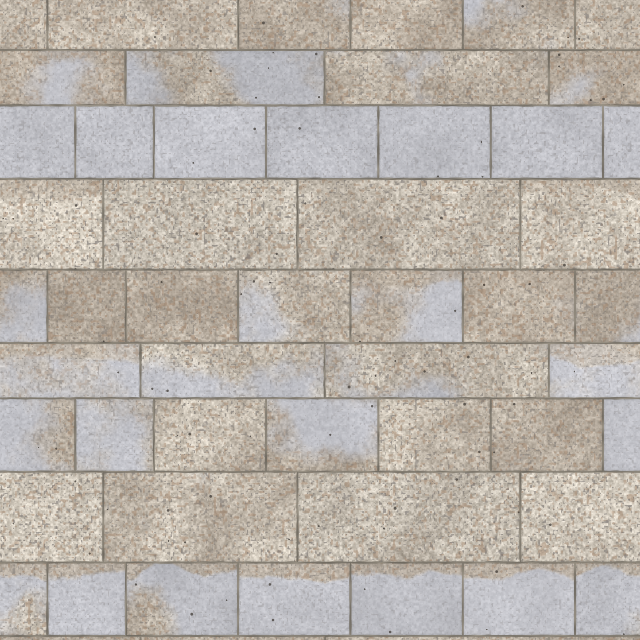
Write a Shadertoy shader that draws this texture.

```glsl
const int ROWS = 10;
const float FIRST_TOP = -0.0365;       // the top course is cut by the canvas
// Four course types, repeated downwards
const vec4 HEIGHT = vec4(0.1146, 0.0866, 0.1146, 0.1419);
const vec4 BLOCK_WIDTH = vec4(0.1755, 0.3503, 0.1755, 0.3483);
const vec4 ANCHOR = vec4(0.1966, 0.5072, 0.2402, 0.4648);
const vec4 BLOCK_COUNT = vec4(5.0, 2.0, 5.0, 2.0);
const float SLIP = 0.0117;             // shift of the odd joint in type 1

// Tone of each course, from the top
const float BLUENESS[ROWS] = float[](0.08, 0.42, 1.2, -0.4, 0.2, 0.42, 0.3, 0.06, 0.95, 0.2);
const float PALENESS[ROWS] = float[](0.3, 0.4, 0.8, 0.85, 0.35, 0.55, 0.5, 0.85, 0.5, 0.4);
const int BANDED_ROW = 8;

const vec3 TAN = vec3(0.70, 0.655, 0.60);
const vec3 SAND = vec3(0.81, 0.78, 0.73);
const vec3 BLUE = vec3(0.755, 0.757, 0.78);
const vec3 RUST = vec3(0.62, 0.50, 0.40);
const vec3 FLECK = vec3(0.47, 0.45, 0.44);
const vec3 PIT = vec3(0.25, 0.23, 0.21);
const vec3 MORTAR = vec3(0.50, 0.475, 0.43);

const float JOINT_HALF = 0.0016;
const float GRAIN_SCALE = 250.0;
const float STAIN_SCALE = 7.0;
const float PIT_SCALE = 42.0;

float hash(vec2 p) {
    vec3 q = fract(p.xyx * 0.1031);
    q += dot(q, q.yzx + 33.33);
    return fract((q.x + q.y) * q.z);
}

float noise(vec2 p) {
    vec2 i = floor(p), f = fract(p);
    f = f * f * (3.0 - 2.0 * f);
    return mix(mix(hash(i), hash(i + vec2(1, 0)), f.x),
               mix(hash(i + vec2(0, 1)), hash(i + vec2(1, 1)), f.x), f.y);
}

float fbm(vec2 p) {
    float sum = 0.0, amp = 0.5;
    for (int i = 0; i < 5; i++) {
        sum += amp * noise(p);
        p = mat2(1.6, 1.2, -1.2, 1.6) * p + 5.3;
        amp *= 0.5;
    }
    return sum / 0.97;
}

vec3 stone(vec2 p, float fromTop, int row, vec2 id) {
    float h1 = hash(id + 3.0), h2 = hash(id + 41.0), h3 = hash(id + 87.0);

    // Broad stains inside each block
    vec2 q = p * STAIN_SCALE + id * 13.7;
    float cloud = fbm(q) - 0.5, mottle = fbm(q * 2.3 + 31.0) - 0.5;
    float blue = smoothstep(-0.16, 0.16, BLUENESS[row] - 0.5 + 0.6 * (h1 - 0.5) + 1.5 * cloud);
    float pale = clamp(PALENESS[row] + 0.6 * (h2 - 0.5) + 1.3 * mottle, 0.0, 1.0);

    // Weathered band under the upper edge
    float depth = 0.017 + 0.012 * (h3 - 0.5) + 0.045 * mottle;
    float band = 1.0 - smoothstep(depth - 0.004, depth + 0.004, fromTop);
    band *= row == BANDED_ROW ? 0.9 : 0.7 * step(0.8, h3);
    blue *= 1.0 - band;
    pale *= 1.0 - 0.8 * band;

    vec3 col = mix(mix(TAN, SAND, pale), BLUE, blue);
    col *= 1.0 + 0.06 * (h3 - 0.5) + 0.12 * mottle;

    // Granite grain: light and dark crystals, rust and grey flecks
    float coarse = mix(1.0, 0.45, blue) * mix(0.75, 1.1, pale);
    vec2 g = p * GRAIN_SCALE;
    float grain = 0.6 * noise(g) + 0.4 * noise(g * 1.9 + 17.0) - 0.5;
    col += 0.30 * coarse * grain;
    float rust = smoothstep(0.6, 0.9, noise(g * 0.9 + 71.0));
    col = mix(col, RUST, 0.45 * rust * (1.0 - blue));
    float fleck = smoothstep(0.68, 0.95, noise(g * 1.25 + 139.0));
    col = mix(col, FLECK, 0.55 * coarse * fleck);

    // Sparse pits
    vec2 cell = floor(p * PIT_SCALE);
    vec2 centre = 0.3 + 0.4 * vec2(hash(cell + 11.0), hash(cell + 59.0));
    float size = mix(0.04, 0.1, hash(cell + 23.0));
    float pit = 1.0 - smoothstep(size * 0.5, size * 1.4, length(fract(p * PIT_SCALE) - centre));
    return mix(col, PIT, 0.75 * pit * step(0.94, hash(cell + 7.0)));
}

void mainImage(out vec4 fragColor, in vec2 fragCoord) {
    vec2 uv = fragCoord / iResolution.xy;
    float y = 1.0 - uv.y, pixel = 1.0 / iResolution.y;

    // Find the course
    int row = 0;
    float top = FIRST_TOP;
    for (; row < ROWS - 1 && y > top + HEIGHT[row % 4]; row++) top += HEIGHT[row % 4];
    int type = row % 4;

    // Find the block: equal ones, then one odd block that closes the course
    float wide = BLOCK_WIDTH[type], count = BLOCK_COUNT[type], anchor = ANCHOR[type];
    if (row == 0) { anchor += wide; count -= 1.0; }
    float slip = type == 1 ? (row < 4 ? -SLIP : SLIP) : 0.0;
    float x = fract(uv.x - anchor), oddLeft = count * wide + slip;
    float k = x >= oddLeft ? count : min(floor(x / wide), count - 1.0);
    float left = k == count ? oddLeft : k * wide;
    float right = k == count ? 1.0 : (k == count - 1.0 ? oddLeft : left + wide);

    vec2 p = vec2(x, y);
    vec3 col = stone(p, y - top, row, vec2(k, float(row) * 7.0));

    // Mortar joints with slightly worn edges
    float edge = min(min(x - left, right - x), min(y - top, top + HEIGHT[type] - y));
    float halfWidth = JOINT_HALF * (0.75 + 0.5 * noise(p * 90.0));
    col *= 1.0 - 0.07 * (1.0 - smoothstep(0.0, 0.006, edge));
    float joint = 1.0 - smoothstep(halfWidth - 0.5 * pixel, halfWidth + 0.5 * pixel, edge);
    col = mix(col, MORTAR * (0.82 + 0.36 * noise(p * 60.0 + 9.0)), 0.9 * joint);
    fragColor = vec4(clamp(col, 0.0, 1.0), 1.0);
}
```
